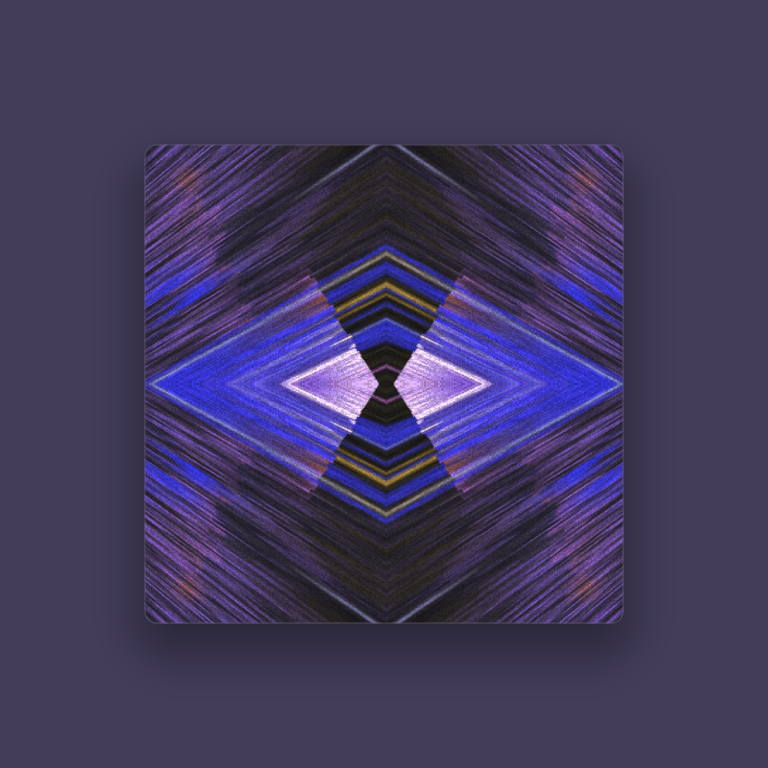
Reproduce this background procedurally as a Shadertoy shader.

```glsl
// A rounded panel with a soft shadow on a plain slate-violet ground.
// Its quadrants mirror one field of streaks that follow a fan of chevrons;
// cellular segment noise breaks the streaks and frays the two bright fans.

const vec3 GROUND = vec3(0.262, 0.238, 0.352);
const vec3 INK    = vec3(0.085, 0.085, 0.095);
const vec3 SLATE  = vec3(0.27, 0.23, 0.37);
const vec3 OLIVE  = vec3(0.22, 0.19, 0.10);
const vec3 VIOLET = vec3(0.48, 0.33, 0.78);
const vec3 BLUE   = vec3(0.20, 0.20, 0.84);
const vec3 STEEL  = vec3(0.48, 0.50, 0.70);
const vec3 GOLD   = vec3(0.68, 0.54, 0.22);
const vec3 PINK   = vec3(0.76, 0.43, 0.82);
const vec3 AMBER  = vec3(0.62, 0.33, 0.16);
const vec3 PEARL  = vec3(0.98, 0.89, 0.98);

float hash(vec2 p) {
    vec3 q = fract(p.xyx * 0.1031);
    q += dot(q, q.yzx + 33.33);
    return fract((q.x + q.y) * q.z);
}

// Random brightness along one row, held in segments with short blends.
float segment(float row, float s) {
    s += 9.0 * hash(vec2(row, 7.0));
    float i = floor(s);
    return mix(hash(vec2(i, row)), hash(vec2(i + 1.0, row)),
               smoothstep(0.55, 1.0, fract(s)));
}

// Streaks run along x; c counts across them.
float streaks(float c, float x, float rows, float span) {
    float r = c * rows, i = floor(r);
    return mix(segment(i, x / span), segment(i + 1.0, x / span),
               smoothstep(0.0, 1.0, fract(r)));
}

float band(float v, float center, float width) {
    float d = (v - center) / width;
    return exp(-d * d);
}

float roundBox(vec2 p, float halfSize, float radius) {
    vec2 q = abs(p) - halfSize + radius;
    return length(max(q, 0.0)) + min(max(q.x, q.y), 0.0) - radius;
}

// Dark streaked field outside the diamond, with a frayed far fan.
vec3 outerField(vec2 p, float c, float broad, float fine, float jag) {
    float side = smoothstep(0.05, 0.85, p.x);
    vec3 col = mix(INK, SLATE, 0.18 + 0.5 * side * broad + 0.45 * fine * (0.4 + side));
    col = mix(col, OLIVE, 0.55 * (1.0 - side) * broad);
    col = mix(col, VIOLET, pow(fine, 3.0) * (0.12 + 0.75 * side));
    float e = p.x - 0.50 - 0.33 * p.y + 0.12 * (jag - 0.5);
    float fan = smoothstep(-0.01, 0.015, e) * exp(-6.0 * max(e, 0.0));
    fan *= smoothstep(0.98, 0.65, p.y);
    float patchy = streaks(c + 3.0, p.x, 9.0, 0.12);
    vec3 tint = mix(PINK, AMBER, smoothstep(0.55, 0.75, patchy));
    col = mix(col, tint, fan * (0.1 + 0.8 * fine * broad));
    float pool = band(p.x, 0.85, 0.22) * band(p.y, 0.36, 0.14);
    col = mix(col, BLUE, pool * smoothstep(0.25, 0.75, broad));
    col = mix(col, AMBER, 0.6 * band(p.x, 0.83, 0.05) * band(p.y, 0.85, 0.05) * fine);
    col = mix(col, INK, 0.7 * band(c, 1.09, 0.05) * (1.0 - side));
    return mix(col, STEEL, 0.7 * band(c, 1.03, 0.010) * smoothstep(0.5, 0.1, p.x));
}

// Dark heart of the diamond with nested blue and gold chevrons.
vec3 coreField(float c, float broad, float fine) {
    vec3 col = mix(INK, OLIVE, 0.6 * fine);
    col = mix(col, BLUE, 0.55 * smoothstep(0.5, 0.9, broad) * smoothstep(0.08, 0.2, c));
    col = mix(col, BLUE, 0.85 * band(c, 0.235, 0.032) + 0.5 * band(c, 0.49, 0.025));
    col = mix(col, STEEL, 0.5 * band(c, 0.272, 0.008));
    col = mix(col, GOLD, 0.85 * band(c, 0.415, 0.013) + 0.55 * band(c, 0.375, 0.009));
    return mix(col, PINK, 0.6 * band(c, 0.075, 0.008));
}

// Bright fan: pearl wedge near the axis, blue bands toward the rim.
vec3 fanField(vec2 p, float c, float e, float broad, float fine) {
    vec3 col = mix(BLUE, SLATE, 0.65 * smoothstep(0.45, 0.85, broad) * smoothstep(0.9, 0.4, p.x));
    col = mix(col, VIOLET, 0.55 * fine * smoothstep(0.46, 0.28, c));
    col = mix(col, STEEL, 0.45 * band(c, 0.32, 0.012) + 0.35 * band(c, 0.265, 0.009));
    float nearEdge = exp(-5.0 * max(e, 0.0));
    col = mix(col, PEARL, nearEdge * smoothstep(0.55, 0.85, fine) * smoothstep(0.5, 0.2, c));
    float wedge = smoothstep(0.225, 0.195, c);
    vec3 inner = mix(VIOLET, PEARL, smoothstep(0.34, 0.10, p.x) * (0.6 + 0.4 * fine));
    inner = mix(inner, PINK, 0.4 * broad);
    col = mix(col, inner, wedge * 0.9);
    col = mix(col, PEARL, 0.95 * band(c, 0.198, 0.015) * smoothstep(0.5, 0.36, p.x));
    col = mix(col, GOLD, 0.7 * nearEdge * band(c, 0.30, 0.04) * broad);
    vec3 tip = mix(PINK, AMBER, smoothstep(0.4, 0.8, broad));
    return mix(col, tip, nearEdge * smoothstep(0.38, 0.5, c) * (0.3 + 0.6 * fine));
}

vec3 panelColor(vec2 p) {
    float c = (p.y + 0.42 * p.x) / (1.0 - 0.25 * p.x);
    float broad = streaks(c, p.x, 30.0, 0.55);
    float fine = streaks(c + 5.0, p.x, 85.0, 0.20);
    float jag = hash(vec2(floor(c * 42.0), 19.0));
    float e = p.x - 0.03 - 0.63 * p.y + 0.035 * (jag - 0.5) * smoothstep(0.1, 0.3, c);
    float inFan = smoothstep(-0.006, 0.006, e);
    vec3 diamond = mix(coreField(c, broad, fine), fanField(p, c, e, broad, fine), inFan);
    vec3 outer = outerField(p, c, broad, fine, jag);
    float spill = inFan * exp(-7.0 * max(e, 0.0)) * smoothstep(0.72, 0.60, c);
    outer = mix(outer, PINK, spill * (0.2 + 0.6 * fine));
    vec3 col = mix(diamond, outer, smoothstep(0.545, 0.565, c));
    col = mix(col, BLUE, 0.75 * band(c, 0.573, 0.012));
    col = mix(col, mix(GOLD, STEEL, 0.55 + 0.45 * smoothstep(0.0, 0.5, p.x)), 0.85 * band(c, 0.545, 0.012));
    float grain = hash(floor(p * 170.0) + 40.0) - 0.5;
    return col * (0.86 + 0.28 * streaks(c + 9.0, p.x, 130.0, 0.07) + 0.25 * grain);
}

void mainImage(out vec4 fragColor, in vec2 fragCoord) {
    float unit = min(iResolution.x, iResolution.y);
    vec2 uv = (fragCoord - 0.5 * iResolution.xy) / unit;
    float px = 1.0 / unit;

    // Ground and offset shadow
    float shade = 1.0 - smoothstep(-0.06, 0.075, roundBox(uv + vec2(0.0, 0.032), 0.312, 0.05));
    vec3 col = GROUND * (1.0 - 0.38 * shade);

    // Mirrored panel and its thin rim
    float d = roundBox(uv, 0.312, 0.016);
    vec3 panel = panelColor(abs(uv - vec2(0.003, 0.0)) / 0.312);
    panel = mix(panel, vec3(0.40, 0.37, 0.48), 0.6 * smoothstep(-0.0022, -0.0008, d));
    col = mix(col, panel, 1.0 - smoothstep(-px, px, d));
    fragColor = vec4(col, 1.0);
}
```
